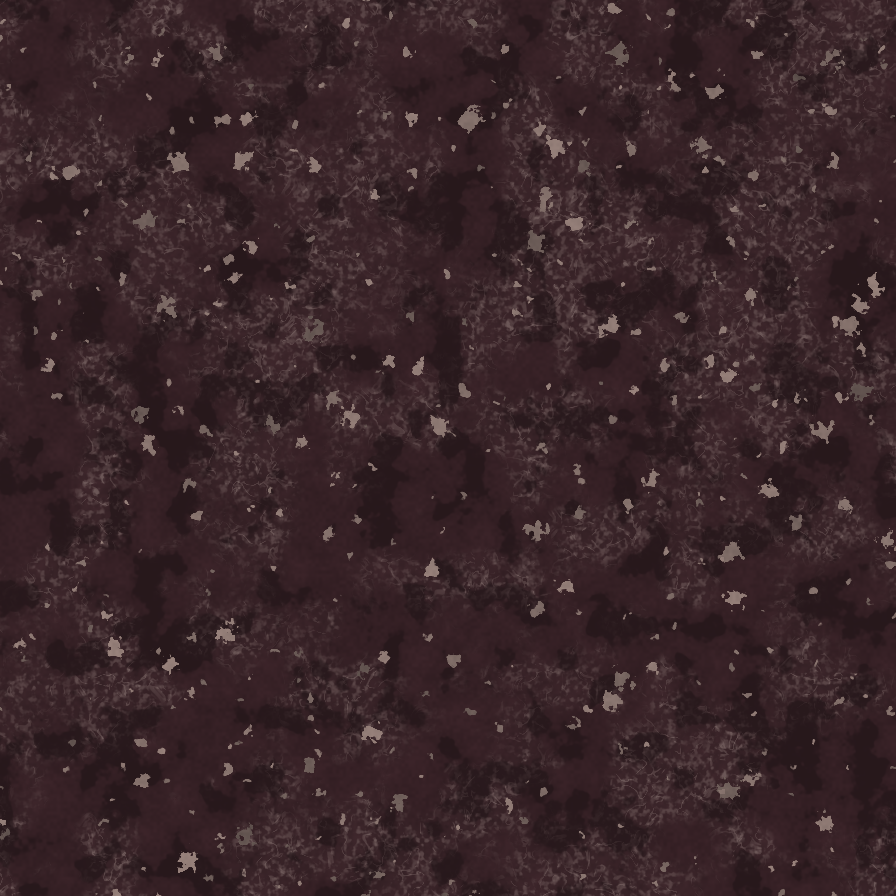
A WebGL 2 fragment shader for this texture:

```glsl
#version 300 es
precision highp float;
// Dark plum stone: mottled ground with blackish blotches, patches of broken
// grey filaments and dust, and scattered pale mineral flecks.
// Built from layered value noise and a jittered cell grid.

uniform vec2 u_resolution;
out vec4 fragColor;

const vec3 DARK  = vec3(0.150, 0.092, 0.105);
const vec3 BASE  = vec3(0.203, 0.122, 0.140);
const vec3 GREY  = vec3(0.420, 0.340, 0.340);
const vec3 FLECK = vec3(0.585, 0.500, 0.475);

const float FLECK_CELLS = 34.0;

// Integer hash: lattice point and seed to three values in 0..1
vec3 hash3(vec2 cell, float seed) {
    uvec3 v = uvec3(ivec3(cell, seed)) * 1664525u + 1013904223u;
    v.x += v.y * v.z; v.y += v.z * v.x; v.z += v.x * v.y;
    v ^= v >> 16u;
    v.x += v.y * v.z; v.y += v.z * v.x; v.z += v.x * v.y;
    return vec3(v >> 8u) / 16777216.0;
}

float valueNoise(vec2 p, float seed) {
    vec2 i = floor(p), f = fract(p);
    f = f * f * (3.0 - 2.0 * f);
    float a = hash3(i, seed).x;
    float b = hash3(i + vec2(1.0, 0.0), seed).x;
    float c = hash3(i + vec2(0.0, 1.0), seed).x;
    float d = hash3(i + vec2(1.0, 1.0), seed).x;
    return mix(mix(a, b, f.x), mix(c, d, f.x), f.y);
}

float fbm(vec2 p, float seed, int octaves) {
    float sum = 0.0, total = 0.0, amplitude = 0.5;
    for (int i = 0; i < octaves; i++) {
        sum += amplitude * valueNoise(p, seed + float(i));
        total += amplitude;
        amplitude *= 0.5;
        p = mat2(1.6, 1.2, -1.2, 1.6) * p;
    }
    return sum / total;
}

// Thin, broken curves along the mid level of a warped noise field
float filaments(vec2 uv, float seed) {
    vec2 warp = vec2(valueNoise(uv * 60.0, seed), valueNoise(uv * 60.0, seed + 1.0));
    float level = fbm(uv * 75.0 + 1.5 * warp, seed + 2.0, 3);
    float gaps = smoothstep(0.35, 0.65, valueNoise(uv * 150.0, seed + 6.0));
    return gaps * (1.0 - smoothstep(0.015, 0.06, abs(level - 0.5)));
}

// Ragged grains in jittered cells: x is coverage, y is brightness
vec2 flecks(vec2 uv, float cells, float seed, float edge) {
    vec2 p = uv * cells;
    vec2 warp = vec2(fbm(p * 4.0, seed, 2), fbm(p * 4.0, seed + 2.0, 2)) - 0.5;
    float ragged = 2.6 * fbm(p * 5.0, seed + 4.0, 3) - 0.3;
    vec2 q = p + 0.35 * warp;
    vec2 result = vec2(0.0);
    for (int y = -1; y <= 1; y++) {
        for (int x = -1; x <= 1; x++) {
            vec2 cell = floor(p) + vec2(x, y);
            vec3 place = hash3(cell, seed + 8.0);
            vec3 kind = hash3(cell, seed + 9.0);
            float crowding = valueNoise(cell * 0.3, seed + 10.0);
            float present = step(place.z, 0.08 + 0.52 * crowding);
            float radius = 0.08 + 0.26 * pow(kind.x, 4.0);
            float dist = length(q - cell - place.xy) - radius * ragged;
            float cover = present * (1.0 - smoothstep(-edge, edge, dist));
            if (cover > result.x) result = vec2(cover, 0.6 + 0.4 * sqrt(kind.y));
        }
    }
    return result;
}

void main() {
    float side = min(u_resolution.x, u_resolution.y);
    vec2 uv = gl_FragCoord.xy / side;

    // Mottled ground with dark blotches
    float mottle = fbm(uv * 30.0, 10.0, 4);
    float grain = valueNoise(uv * 260.0, 20.0) - 0.5;
    vec3 color = BASE * (1.0 + 0.12 * grain + 0.35 * (mottle - 0.5));
    float blotch = 1.0 - smoothstep(0.35, 0.44, mottle + 0.04 * grain);
    color = mix(color, DARK, 0.9 * blotch);

    // Patches of grey dust and filaments
    float patches = smoothstep(0.38, 0.68, fbm(uv * 17.0, 30.0, 4));
    patches *= 1.0 - 0.6 * blotch;
    float dust = smoothstep(0.42, 0.88, fbm(uv * 210.0, 40.0, 2));
    float wisps = patches * (0.06 + 0.6 * dust + 0.5 * filaments(uv, 50.0));
    color = mix(color, GREY, clamp(wisps, 0.0, 1.0));

    // Pale flecks on top
    float edge = FLECK_CELLS * max(0.7 / side, 0.0008);
    vec2 fleck = flecks(uv, FLECK_CELLS, 70.0, edge);
    color = mix(color, FLECK * (fleck.y + 0.08 * grain), fleck.x);

    fragColor = vec4(color, 1.0);
}
```
